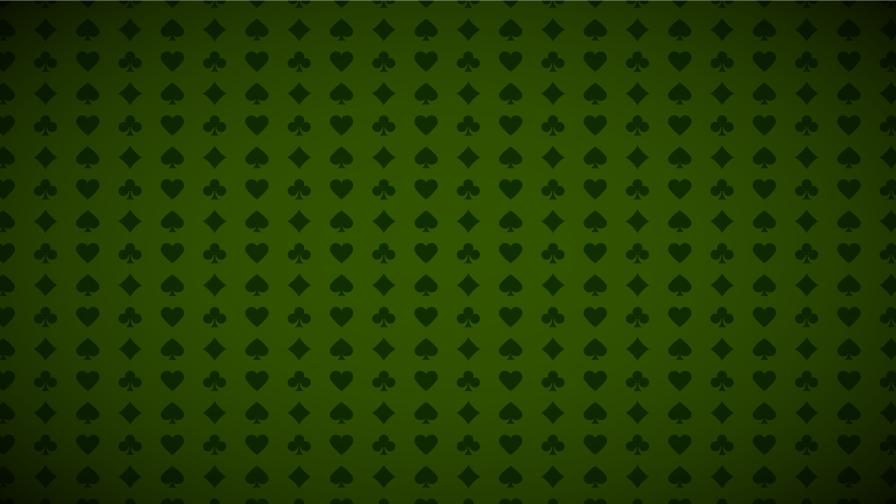
This pattern is drawn by a Shadertoy shader. Its source:

```glsl
// Card-table cloth: a grid of the four card suits in dark green on green.
// Each cell picks a suit from its column and row parity, drawn as a
// distance function; an elliptical vignette darkens the rim.

#define PITCH vec2(0.0839, 0.06336)    // column and row spacing, canvas heights
#define FIRST_CELL vec2(0.0903, 0.0589) // first full cell centre, from top left
#define SUIT_SIZE 0.02315              // half width of a suit
#define CLOTH vec3(0.195, 0.332, 0.0)
#define INK_TINT vec3(0.33, 0.56, 1.0) // suit colour relative to the cloth
#define VIGNETTE 0.33
#define VIGNETTE_POWER 2.6
#define VIGNETTE_SHAPE vec2(1.03, 0.96)
#define RIM_WIDTH 0.0018               // pale line along the top
#define RIM_LIGHT 0.28

// Concave diamond bounded by four circular arcs.
float diamond(vec2 p) {
    const float c = 3.0;
    float radius = length(vec2(c - 1.0, c));
    return radius - length(abs(p) - c);
}

// Two round lobes, each flowing into a wide arc that ends at the tip.
float heart(vec2 p) {
    p.x = abs(p.x);
    vec2 lobeCentre = vec2(0.47, 0.34);
    float lobe = length(p - lobeCentre) - 0.53;
    float arc = length(p - vec2(-2.65, 2.68)) - 4.43;
    float join = dot(p - lobeCentre, vec2(0.6, 0.8));
    return min(lobe, max(arc, max(join, p.y - lobeCentre.y)));
}

// Flared foot, with its base at y = 0.
float stem(vec2 p) {
    float flare = clamp(1.0 - p.y / 0.6, 0.0, 1.0);
    float halfWidth = 0.07 + 0.26 * flare * flare;
    return max(abs(p.x) - halfWidth, abs(p.y - 0.35) - 0.35);
}

float spade(vec2 p) {
    float leaf = heart(vec2(p.x, (0.155 - p.y) * 1.12));
    return min(leaf, stem(p + vec2(0.0, 0.93)));
}

float club(vec2 p) {
    float top = length(p - vec2(0.0, 0.44)) - 0.43;
    float side = length(vec2(abs(p.x) - 0.56, p.y + 0.13)) - 0.43;
    float core = length(p) - 0.2;
    return min(min(top, side), min(core, stem(p + vec2(0.0, 0.87))));
}

// Even rows hold diamonds and spades, odd rows clubs and hearts.
float suit(vec2 p, vec2 cell) {
    vec2 odd = mod(cell, 2.0);
    if (odd.y < 0.5) return odd.x < 0.5 ? diamond(p) : spade(p);
    return odd.x < 0.5 ? club(p) : heart(p);
}

void mainImage(out vec4 fragColor, in vec2 fragCoord) {
    // Canvas heights, measured down from the top left.
    vec2 pos = vec2(fragCoord.x, iResolution.y - fragCoord.y) / iResolution.y;

    // Repeating cells
    vec2 grid = (pos - FIRST_CELL) / PITCH;
    vec2 cell = floor(grid + 0.5);
    vec2 local = (grid - cell) * PITCH / SUIT_SIZE;
    local.y = -local.y;

    float pixel = 1.0 / (iResolution.y * SUIT_SIZE);
    float ink = 1.0 - smoothstep(-0.7 * pixel, 0.7 * pixel, suit(local, cell));
    vec3 color = CLOTH * mix(vec3(1.0), INK_TINT, ink);

    // Vignette
    vec2 fromCentre = (fragCoord / iResolution.xy * 2.0 - 1.0) * VIGNETTE_SHAPE;
    color *= max(0.0, 1.0 - VIGNETTE * pow(length(fromCentre), VIGNETTE_POWER));

    // Pale top rim, weighted by how much of the pixel it covers
    float rim = clamp((RIM_WIDTH - pos.y) * iResolution.y + 0.5, 0.0, 1.0);
    color = mix(color, vec3(1.0), RIM_LIGHT * rim);

    fragColor = vec4(color, 1.0);
}
```
